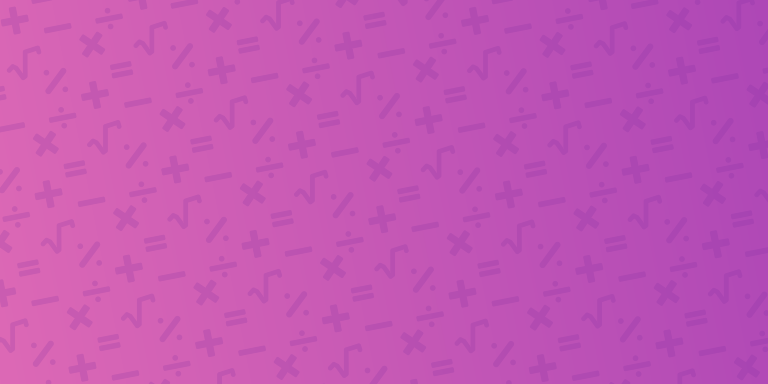
Write a Shadertoy shader that draws this pattern.

```glsl
// Distance to a rounded stroke between two points
float stroke(vec2 p, vec2 a, vec2 b, float radius) {
    vec2 ab = b - a;
    float t = clamp(dot(p - a, ab) / dot(ab, ab), 0.0, 1.0);
    return length(p - a - ab * t) - radius;
}

// Distance to a horizontal bar with softened corners
float bar(vec2 p, vec2 halfSize) {
    vec2 d = abs(p) - halfSize + 0.4;
    return length(max(d, 0.0)) + min(max(d.x, d.y), 0.0) - 0.4;
}

// Fold space into staggered rows, each cell centred on its symbol
vec2 brickCell(vec2 p, vec2 centre) {
    vec2 size = vec2(33.61, 23.03);
    vec2 q = p - centre;
    float row = floor(q.y / size.y + 0.5);
    q.y -= row * size.y;
    q.x += 0.5 * size.x * row;
    q.x -= size.x * floor(q.x / size.x + 0.5);
    return q;
}

float plusSign(vec2 p) {
    return min(bar(p, vec2(3.6, 0.95)), bar(p.yx, vec2(3.6, 0.95)));
}

float timesSign(vec2 p) {
    return plusSign(vec2(p.x + p.y, p.y - p.x) * 0.7071);
}

float divideSign(vec2 p) {
    float dots = length(vec2(p.x, abs(p.y) - 2.1)) - 0.74;
    return min(bar(p, vec2(3.6, 0.72)), dots);
}

float equalsSign(vec2 p) {
    return bar(vec2(p.x, abs(p.y) - 1.1), vec2(2.8, 0.72));
}

float percentSign(vec2 p) {
    vec2 dot1 = vec2(-2.0, 2.6);
    float dots = min(length(p - dot1), length(p + dot1)) - 0.74;
    return min(stroke(p, vec2(-2.4, -2.2), vec2(2.4, 2.2), 0.8), dots);
}

float rootSign(vec2 p) {
    vec2 path[8] = vec2[8](
        vec2(-4.0, -1.1), vec2(-2.9, -0.3), vec2(-2.1, -0.9), vec2(-0.8, -3.7),
        vec2(-0.2, -3.4), vec2(1.0, 2.8), vec2(4.4, 3.2), vec2(4.5, 2.1));
    float d = 1e3;
    for (int i = 0; i < 7; i++) d = min(d, stroke(p, path[i], path[i + 1], 0.62));
    return d;
}

void mainImage(out vec4 fragColor, in vec2 fragCoord) {
    // The canvas is 100 units high
    float pixel = 100.0 / iResolution.y;
    vec2 p = fragCoord * pixel;
    vec2 tilt = vec2(cos(0.1926), sin(0.1926));
    vec2 q = vec2(dot(p, tilt), dot(p, vec2(-tilt.y, tilt.x)));

    // Gradient along the tilted axis
    float span = dot(iResolution.xy * pixel, tilt);
    vec3 color = mix(vec3(0.865, 0.41, 0.708), vec3(0.68, 0.278, 0.715), q.x / span);

    // Seven symbols per cell
    vec2 origin = vec2(38.69, 69.13);
    float d = plusSign(brickCell(q, origin));
    d = min(d, bar(brickCell(q, origin + vec2(10.6, -4.1)), vec2(3.6, 0.75)));
    d = min(d, divideSign(brickCell(q, origin + vec2(-9.4, -4.2))));
    d = min(d, timesSign(brickCell(q, origin + vec2(-15.0, -10.0))));
    d = min(d, rootSign(brickCell(q, origin + vec2(0.1, -11.35))));
    d = min(d, percentSign(brickCell(q, origin + vec2(7.5, -17.5))));
    d = min(d, equalsSign(brickCell(q, origin + vec2(-8.75, -17.9))));

    // Faint purple ink with smooth edges
    float ink = 1.0 - smoothstep(-0.6 * pixel, 0.6 * pixel, d);
    fragColor = vec4(mix(color, vec3(0.48, 0.16, 0.62), 0.18 * ink), 1.0);
}
```
